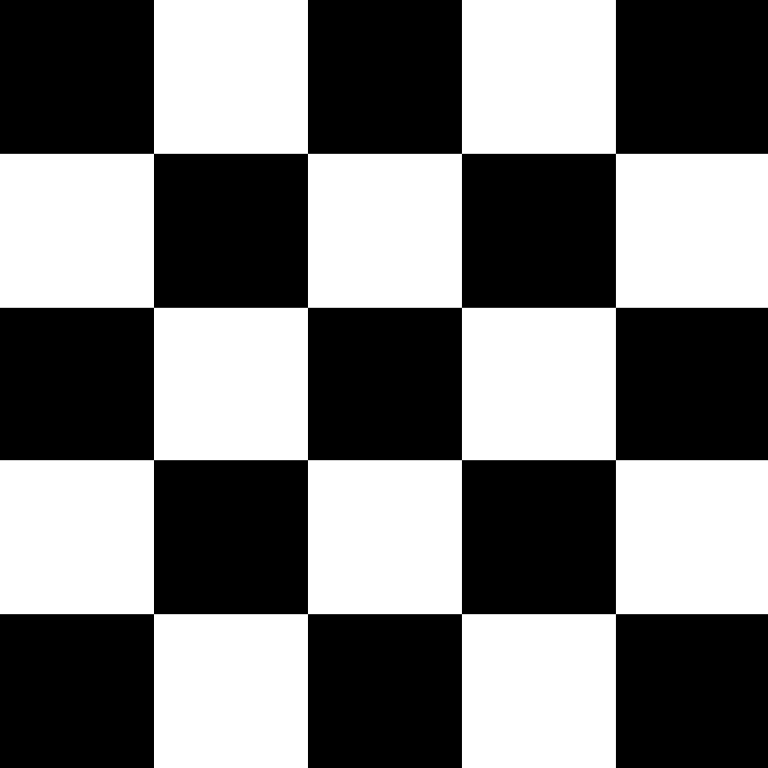
This pattern is drawn by a WebGL 2 fragment shader. Its source:

```glsl
#version 300 es
precision highp float;
// Checkerboard of five by five squares, black in the corners and the centre.
// Each axis gives a smoothed square wave of +1 and -1; their product picks
// the colour. Rows are mirrored about a slightly shorter middle row.

#define CELL_SIZE 0.2005
#define MIDDLE_ROW_HEIGHT 0.1984
#define DARK_COLOR vec3(0.0)
#define LIGHT_COLOR vec3(1.0)

uniform vec2 u_resolution;
out vec4 fragColor;

// Alternates +1 and -1 per cell, blending over one pixel at each edge.
float alternate(float position, float pixel) {
    float cell = position / CELL_SIZE;
    float parity = 1.0 - 2.0 * mod(floor(cell), 2.0);
    float edgeDistance = (0.5 - abs(fract(cell) - 0.5)) * CELL_SIZE;
    return parity * clamp(2.0 * edgeDistance / pixel, 0.0, 1.0);
}

void main() {
    vec2 pixel = 1.0 / u_resolution;
    vec2 uv = gl_FragCoord.xy * pixel;

    // Columns start at the left side; rows are measured from the centre.
    float rowPosition = abs(uv.y - 0.5) + CELL_SIZE - 0.5 * MIDDLE_ROW_HEIGHT;
    float column = alternate(uv.x, pixel.x);
    float row = alternate(rowPosition, pixel.y);

    float light = 0.5 - 0.5 * column * row;
    fragColor = vec4(mix(DARK_COLOR, LIGHT_COLOR, light), 1.0);
}
```
